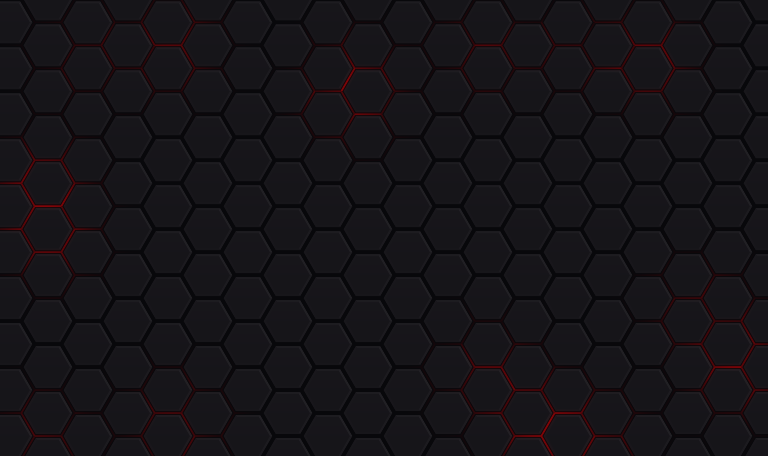
Reproduce this pattern procedurally as a Shadertoy shader.

```glsl
float hash(vec2 p) {
    return fract(sin(dot(p, vec2(127.1, 311.7))) * 43758.5);
}

// Canvas position in (columns, rows) to grid space, where hexagons are one unit tall.
vec2 toGrid(vec2 cell) {
    return (cell - vec2(0.2, 0.434)) * vec2(0.86603, 1.0);
}

// Offset from the centre of the nearest flat-topped hexagon.
vec2 hexLocal(vec2 p) {
    vec2 period = vec2(1.73205, 1.0);
    vec2 a = mod(p + 0.5 * period, period) - 0.5 * period;
    vec2 b = mod(p, period) - 0.5 * period;
    return dot(a, a) < dot(b, b) ? a : b;
}

// Soft pools of light under the tiles: column, row, strength.
float underglow(vec2 p) {
    const vec3 pools[15] = vec3[15](
        vec3(2.1, 8.7, 0.4), vec3(4.3, 8.9, 0.65), vec3(8.8, 8.0, 1.0),
        vec3(12.1, 8.8, 0.55), vec3(14.2, 8.8, 0.3), vec3(16.2, 8.6, 0.8),
        vec3(1.0, 5.9, 0.8), vec3(1.2, 4.8, 0.75), vec3(18.5, 2.0, 1.0),
        vec3(17.4, 3.3, 0.45), vec3(12.2, 1.8, 0.6), vec3(13.5, 0.7, 0.95),
        vec3(15.0, 0.4, 0.55), vec3(4.3, 0.7, 0.75), vec3(0.9, 0.4, 0.55));
    float glow = 0.0;
    for (int i = 0; i < 15; i++) {
        vec2 d = p - toGrid(pools[i].xy);
        glow += pools[i].z * exp(-1.1 * dot(d, d));
    }
    return min(glow, 1.1);
}

void mainImage(out vec4 fragColor, in vec2 fragCoord) {
    vec2 p = toGrid(fragCoord / iResolution.xy * vec2(19.2, 9.92));
    float aa = 9.92 / iResolution.y;

    // Nearest edge: its outward normal and the distance to it
    vec2 local = hexLocal(p);
    vec2 q = abs(local);
    float slant = dot(q, vec2(0.86603, 0.5));
    vec2 normal = slant > q.y ? sign(local) * vec2(0.86603, 0.5) : vec2(0.0, sign(local.y));
    float dist = 0.5 - max(slant, q.y);

    // Tile face with a faint bevel lit from the upper right
    vec3 face = vec3(0.088, 0.083, 0.1) + 0.006 * local.y;
    float rim = 1.0 - smoothstep(0.012, 0.012 + aa, abs(dist - 0.065));
    face += rim * (0.006 + 0.035 * max(dot(normal, vec2(0.85, 0.53)), 0.0));

    // Dark groove between tiles
    float groove = 1.0 - smoothstep(0.042 - 0.5 * aa, 0.042 + 0.5 * aa, dist);
    vec3 col = mix(face, vec3(0.03, 0.03, 0.042), groove);

    // Red light leaking through, varied from edge to edge
    vec2 edgeId = round((p - local + 0.5 * normal) * vec2(2.3094, 4.0));
    float glow = underglow(p) * mix(0.5, 1.0, hash(edgeId));
    float core = 1.0 - smoothstep(0.018 - 0.5 * aa, 0.018 + 0.5 * aa, dist);
    col += glow * vec3(0.1, 0.0, 0.002) * exp(-dist * dist * 350.0);
    col = mix(col, vec3(0.52, 0.015, 0.025), core * min(glow, 1.0));

    fragColor = vec4(col, 1.0);
}
```
